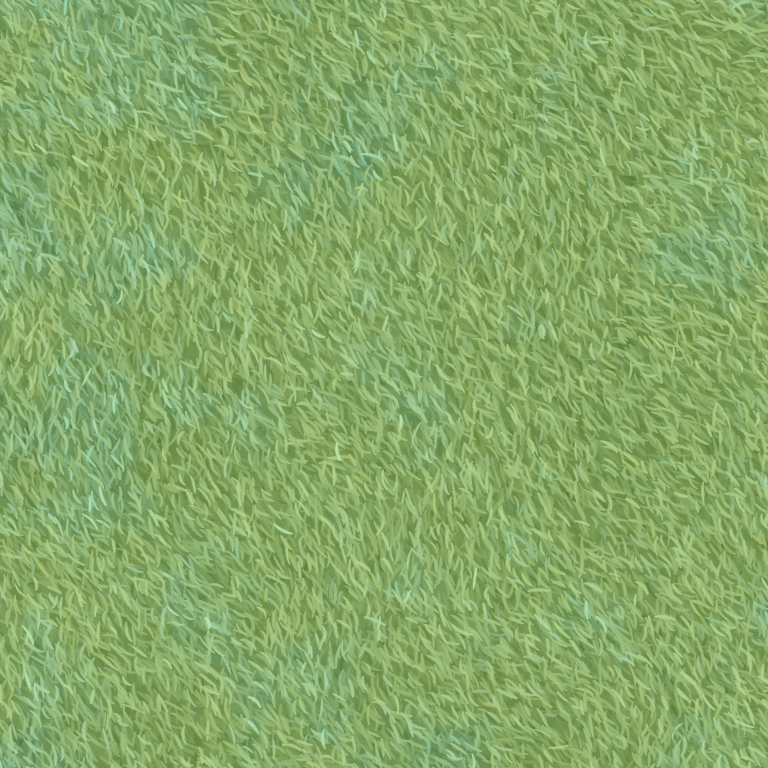
This texture is drawn by a WebGL 2 fragment shader. Its source:

```glsl
#version 300 es
precision highp float;
// Soft short-cropped lawn: layered, leaning grass blades with cool pale glints.

#define LAYERS 10
#define CELLS 45.0
#define BLADE_LENGTH 0.0160
#define BLADE_WIDTH 0.0036
#define LEAN 2.05
#define LEAN_SPREAD 0.75
#define TOP_TONE 1.25
#define TONE_STEP 0.43
#define TONE_JITTER 1.0
#define GLINT_SHARE 0.05
#define MID_GREEN vec3(0.572, 0.700, 0.432)
#define TONE_COLOR vec3(0.060, 0.060, 0.061)

uniform vec2 u_resolution;
out vec4 fragColor;

vec4 hash4(vec2 p) {
    vec4 q = fract(p.xyxy * vec4(0.1031, 0.1030, 0.0973, 0.1099));
    q += dot(q, q.wzxy + 33.33);
    return fract((q.xxyz + q.yzzw) * q.zywx);
}

float valueNoise(vec2 p) {
    vec2 i = floor(p), f = fract(p);
    f = f * f * (3.0 - 2.0 * f);
    float low = mix(hash4(i).x, hash4(i + vec2(1.0, 0.0)).x, f.x);
    float high = mix(hash4(i + vec2(0.0, 1.0)).x, hash4(i + vec2(1.0)).x, f.x);
    return mix(low, high, f.y);
}

// Lean direction drifts over the lawn and flattens at the upper right.
float leanAngle(vec2 p) {
    float flatten = smoothstep(1.3, 2.0, p.x + p.y);
    return LEAN + 0.5 * flatten + 0.7 * (valueNoise(p * 7.0 + 40.0) - 0.5);
}

// Soft coverage of one bent blade, tapered toward both tips.
float bladeCoverage(vec2 offset, float angle, float halfLength, float width, float bend) {
    vec2 along = vec2(cos(angle), sin(angle));
    float t = dot(offset, along) / halfLength;
    float across = dot(offset, vec2(-along.y, along.x)) - bend * (t * t - 0.4);
    float taper = 1.0 - t * t;
    if (taper <= 0.0) return 0.0;
    float edge = abs(across) / (width * (0.35 + 0.65 * taper));
    return smoothstep(1.0, 0.15, edge) * smoothstep(0.0, 0.35, taper);
}

void main() {
    float scale = min(u_resolution.x, u_resolution.y);
    vec2 uv = gl_FragCoord.xy / scale;
    float pixel = 1.0 / scale;

    // Shaded ground between the blades
    float groundTone = -2.7 + 1.2 * valueNoise(uv * 90.0);
    vec3 color = MID_GREEN + TONE_COLOR * groundTone;

    // Cool patches gather toward the left edge
    float patches = valueNoise(uv * 9.0 + 11.0) * 0.6 + valueNoise(uv * 21.0 + 5.0) * 0.4;
    float coolness = smoothstep(0.5, 0.9, patches + 0.25 * (1.0 - uv.x) - 0.05);

    // Blades from deep and dark to high and bright
    for (int layer = 0; layer < LAYERS; layer++) {
        float depth = float(LAYERS - 1 - layer);
        vec2 seed = float(layer + 1) * vec2(137.0, 91.0);
        vec2 grid = uv * CELLS + hash4(seed).xy;
        vec2 home = floor(grid);
        for (int y = -1; y <= 1; y++) {
            for (int x = -1; x <= 1; x++) {
                vec2 cell = home + vec2(x, y);
                vec4 place = hash4(cell + seed);
                vec4 look = hash4(cell + seed + 511.0);
                vec2 offset = (grid - cell - place.xy) / CELLS;
                float angle = leanAngle(uv - offset)
                    + LEAN_SPREAD * (place.z + place.w - 1.0) * 1.3;
                float halfLength = BLADE_LENGTH * mix(0.55, 1.05, look.x);
                float width = max(BLADE_WIDTH * mix(0.75, 1.2, look.y), 1.2 * pixel);
                float bend = 0.008 * (look.z - 0.5);
                float cover = bladeCoverage(offset, angle, halfLength, width, bend);

                float tone = TOP_TONE - TONE_STEP * depth
                    + TONE_JITTER * (look.w * 2.0 - 1.0);
                vec3 blade = MID_GREEN + TONE_COLOR * tone;
                blade += vec3(0.018, 0.0, -0.032) * (fract(look.x * 7.0) - 0.5) * 2.0;
                float glint = step(1.0 - GLINT_SHARE * (0.3 + 2.5 * coolness),
                    fract(look.y * 13.0));
                blade += glint * vec3(0.03, 0.08, 0.13);
                color = mix(color, blade, 0.88 * cover);
            }
        }
    }

    // Broad variation in light and hue
    float light = valueNoise(uv * 5.0 + 70.0) + valueNoise(uv * 28.0 + 20.0) - 1.0;
    color += TONE_COLOR * 0.45 * light;
    color += coolness * vec3(-0.025, 0.006, 0.055);
    fragColor = vec4(clamp(color, 0.0, 1.0), 1.0);
}
```
